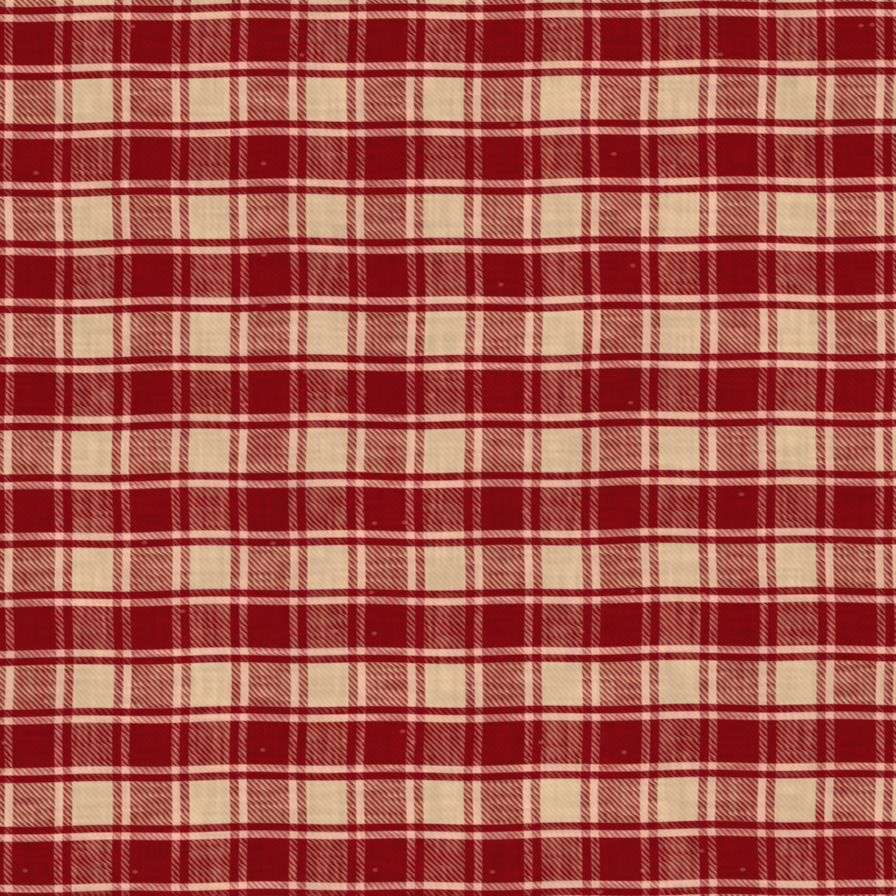
This texture is drawn by a WebGL 1 fragment shader. Its source:

```glsl
precision highp float;
// Woven red and cream check: warp (vertical) and weft (horizontal) yarns share
// one mirrored stripe order, wide red / thin pale / thin red / wide cream.
// A fine twill decides which yarn shows; streaks and flecks add cotton wear.

uniform vec2 u_resolution;

const vec2 REPEATS = vec2(7.64, 7.65);       // checks across and up the canvas
const vec2 RED_CENTRE = vec2(0.4306, 0.563); // centre of one wide red crossing
const vec3 WARP_EDGES = vec3(0.179, 0.249, 0.326); // stripe ends, in repeats
const vec3 WEFT_EDGES = vec3(0.186, 0.248, 0.314);
const vec3 RED = vec3(0.49, 0.04, 0.065);
const vec3 CREAM = vec3(0.85, 0.72, 0.585);
const vec3 PALE = vec3(0.91, 0.69, 0.62);
const float EDGE_SOFTNESS = 0.011;
const float TWILL_COUNT = 150.0;
const float TWILL_DEPTH = 0.24;
const float WEFT_COVER = 0.50;      // share of weft seen where it is cream
const float RED_WEFT_COVER = 0.19;  // extra share for red weft
const float THIN_WEFT_COVER = 0.15; // extra share for thin weft stripes
const float ROW_TILT = 0.005;
const vec2 STREAK_SCALE = vec2(250.0, 34.0); // across and along a yarn
const float FLECK_CELLS = 90.0;
const float FLECK_SHARE = 0.022;
const float TAU = 6.2831853;

float hash(vec2 p) {
  return fract(sin(dot(p, vec2(127.1, 311.7))) * 43758.5);
}

float valueNoise(vec2 p) {
  vec2 i = floor(p);
  vec2 f = fract(p);
  f = f * f * (3.0 - 2.0 * f);
  float low = mix(hash(i), hash(i + vec2(1.0, 0.0)), f.x);
  float high = mix(hash(i + vec2(0.0, 1.0)), hash(i + 1.0), f.x);
  return mix(low, high, f.y);
}

// x: red yarn amount, y: thin stripe amount, for a position in repeats
vec2 stripes(float u, vec3 edges, float soft) {
  float d = abs(fract(u + 0.5) - 0.5);
  vec3 past = smoothstep(edges - soft, edges + soft, vec3(d));
  return vec2(1.0 - past.x + past.y - past.z, past.x - past.z);
}

vec3 yarnColour(vec2 stripe) {
  return mix(mix(CREAM, PALE, stripe.y), RED, stripe.x);
}

// Small pale lint spots, at most one per cell
float flecks(vec2 p) {
  vec2 cell = floor(p);
  vec2 centre = 0.3 + 0.4 * vec2(hash(cell + 7.3), hash(cell + 19.1));
  float spot = 1.0 - smoothstep(0.08, 0.28, length((fract(p) - centre) * vec2(0.7, 1.0)));
  return spot * step(1.0 - FLECK_SHARE, hash(cell));
}

void main() {
  vec2 p = gl_FragCoord.xy / u_resolution.y;
  float pixel = 1.0 / u_resolution.y;

  // Slight drift of the yarns
  vec2 drift = 0.0008 * vec2(sin(p.y * 17.0) + sin(p.y * 41.0 + p.x * 5.0),
                             sin(p.x * 13.0 + 1.0) + sin(p.x * 37.0 + p.y * 7.0));
  drift.y -= ROW_TILT * (p.x - 0.5);

  // Stripe order of each yarn set
  vec2 u = (p + drift - RED_CENTRE) * REPEATS;
  vec2 soft = max(vec2(EDGE_SOFTNESS), 0.75 * pixel * REPEATS);
  vec2 warp = stripes(u.x, WARP_EDGES, soft.x);
  vec2 weft = stripes(u.y, WEFT_EDGES, soft.y);

  // Streaks along each yarn set, centred on zero
  float warpStreak = valueNoise(p * STREAK_SCALE) - 0.5;
  float weftStreak = valueNoise(p.yx * STREAK_SCALE + 57.0) - 0.5;

  // Twill, faded out where pixels cannot resolve it
  float visible = 1.0 - smoothstep(0.3, 0.5, TWILL_COUNT * pixel);
  float twill = visible * sin(TAU * TWILL_COUNT * (p.x + p.y) + 2.0 * weftStreak);

  // Share of weft on the surface
  float cover = WEFT_COVER + RED_WEFT_COVER * weft.x + THIN_WEFT_COVER * weft.y;
  cover += TWILL_DEPTH * twill * (1.0 - 0.4 * weft.y);
  cover += 0.22 * (weftStreak - warpStreak);
  vec3 colour = mix(yarnColour(warp), yarnColour(weft), clamp(cover, 0.0, 1.0));

  // Relief, uneven dye and lint
  float cloud = valueNoise(p * 9.0) - 0.5;
  colour *= 1.0 + 0.025 * twill + 0.07 * (warpStreak + weftStreak) + 0.035 * cloud;
  colour = mix(colour, PALE, 0.3 * flecks(p * FLECK_CELLS));

  gl_FragColor = vec4(clamp(colour, 0.0, 1.0), 1.0);
}
```
